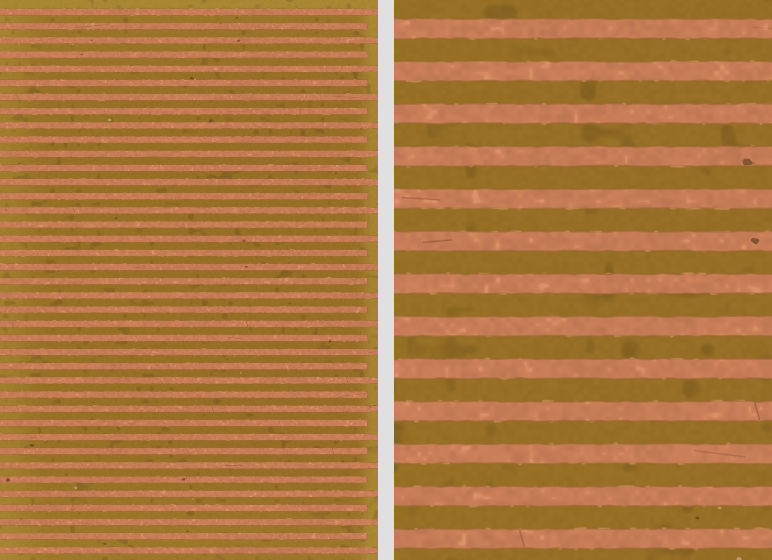
Left, the full canvas; right, a detail of the centre.
This pattern is drawn by a Shadertoy shader. Its source:

```glsl
// Etched copper fingers on an olive laminate board: 39 horizontal bars, where
// every other bar stops short of the right side. Bars are repeated box distances
// with ragged edges; grain, stains, scratches and specks come from hashed noise.

const float BAR_COUNT   = 39.0;
const float FIRST_BAR   = 0.0215;   // centre of the top bar, from the top
const float PITCH       = 0.0253;   // all lengths are in canvas heights
const float HALF_BAR    = 0.0057;
const float SHORT_END   = 0.972;    // end of short bars, share of the width
const float NECK        = 0.0005;   // thinning of long bars past the short ends
const float RAGGED      = 0.0007;
const float RIM         = 0.0011;
const int   SCRATCHES   = 34;
const int   SPECKS      = 40;

const vec3 COPPER       = vec3(0.78, 0.49, 0.34);
const vec3 COPPER_GLINT = vec3(0.89, 0.62, 0.45);
const vec3 BOARD        = vec3(0.59, 0.44, 0.145);
const vec3 BOARD_PALE   = vec3(0.66, 0.53, 0.20);
const vec3 BOARD_BROWN  = vec3(0.59, 0.425, 0.15);
const vec3 RIM_TONE     = vec3(0.60, 0.39, 0.18);
const vec3 DIRT         = vec3(0.36, 0.23, 0.11);
const vec3 DUST         = vec3(0.80, 0.73, 0.58);

float hash(vec2 p) {
    vec3 q = fract(p.xyx * vec3(0.1031, 0.1030, 0.0973));
    q += dot(q, q.yzx + 33.33);
    return fract((q.x + q.y) * q.z);
}

float noise(vec2 p) {
    vec2 i = floor(p), f = fract(p);
    f = f * f * (3.0 - 2.0 * f);
    return mix(mix(hash(i), hash(i + vec2(1, 0)), f.x),
               mix(hash(i + vec2(0, 1)), hash(i + vec2(1, 1)), f.x), f.y);
}

float fbm(vec2 p) {
    return 0.55 * noise(p) + 0.3 * noise(p * 2.1 + 17.0) + 0.15 * noise(p * 4.3 + 41.0);
}

float segment(vec2 p, vec2 a, vec2 b) {
    vec2 ap = p - a, ab = b - a;
    return length(ap - ab * clamp(dot(ap, ab) / dot(ab, ab), 0.0, 1.0));
}

float cover(float d, float px) { return clamp(0.5 - d / px, 0.0, 1.0); }

// Signed distance to the nearest bar; p runs down from the upper left corner.
float bars(vec2 p, float width) {
    float row = clamp(floor((p.y - FIRST_BAR) / PITCH + 0.5), 0.0, BAR_COUNT - 1.0);
    float y = p.y - FIRST_BAR - row * PITCH;
    float shortBar = mod(row, 2.0);
    float end = mix(width + 0.1, SHORT_END * width, shortBar);
    float neck = NECK * (1.0 - shortBar) * smoothstep(0.0, 0.006, p.x - SHORT_END * width);
    float rough = (noise(vec2(p.x * 190.0, row * 7.0 + sign(y) * 2.0)) - 0.5) * RAGGED;
    vec2 q = vec2(p.x - end, abs(y) - HALF_BAR + neck) + 0.001;
    return length(max(q, 0.0)) + min(max(q.x, q.y), 0.0) - 0.001 + rough;
}

vec3 boardColor(vec2 p, vec2 uv) {
    float brown = smoothstep(0.2, 0.8, uv.x) * fbm(p * 5.0 + 3.0) * 1.4;
    vec3 c = mix(BOARD, BOARD_BROWN, clamp(brown, 0.0, 1.0));
    float pale = smoothstep(0.13, 0.0, uv.x) * 0.6 + smoothstep(0.94, 0.99, uv.x) * 0.85
               + smoothstep(0.035, 0.0, uv.y) + smoothstep(0.2, 0.0, uv.y) * 0.25
               + smoothstep(0.8, 1.0, uv.y) * 0.35;
    c = mix(c, BOARD_PALE, min(pale, 1.0));
    float stain = smoothstep(0.70, 0.85, noise(p * 85.0) * 0.7 + noise(p * 31.0) * 0.3);
    c *= 1.0 - 0.11 * stain;
    return c + (noise(p * 330.0) - 0.5) * 0.022;
}

vec3 copperColor(vec2 p) {
    float grain = noise(p * 300.0) * 0.6 + noise(p * vec2(150.0, 210.0) + 9.0) * 0.4;
    vec3 c = COPPER * (1.0 + (grain - 0.5) * 0.13 + (fbm(p * 9.0) - 0.5) * 0.05);
    return mix(c, COPPER_GLINT, 0.55 * smoothstep(0.72, 0.92, grain));
}

void mainImage(out vec4 fragColor, in vec2 fragCoord) {
    float px = 1.0 / iResolution.y;
    float width = iResolution.x * px;
    vec2 p = vec2(fragCoord.x, iResolution.y - fragCoord.y) * px;
    vec2 uv = vec2(p.x / width, p.y);

    // Board, shaded bar rim and copper face
    float d = bars(p, width);
    float copper = cover(d, max(px, 0.0013));
    vec3 color = mix(boardColor(p, uv), copperColor(p), copper);
    float rim = smoothstep(RIM, 0.0, abs(d - 0.0003));
    color = mix(color, RIM_TONE, 0.45 * rim);
    float burr = rim * smoothstep(0.76, 0.92, noise(p * 210.0 + 60.0));
    color = mix(color, COPPER_GLINT, 0.5 * burr);

    // Scratches on the copper: mostly shallow, some upright cracks, some bright
    for (int i = 0; i < SCRATCHES; i++) {
        float k = float(i);
        float row = floor(hash(vec2(k, 1.0)) * BAR_COUNT);
        vec2 mid = vec2(hash(vec2(k, 2.0)) * width, FIRST_BAR + row * PITCH);
        float angle = hash(vec2(k, 3.0)) < 0.4 ? 1.3 : 0.25 * (hash(vec2(k, 4.0)) - 0.5);
        float reach = angle > 1.0 ? 0.005 : mix(0.006, 0.032, hash(vec2(k, 5.0)));
        vec2 arm = reach * vec2(cos(angle), sin(angle));
        float mark = cover(segment(p, mid - arm, mid + arm) - 0.0003, max(px, 0.001));
        vec3 tone = hash(vec2(k, 6.0)) < 0.3 ? COPPER_GLINT : DIRT;
        color = mix(color, tone, mark * copper * mix(0.2, 0.55, hash(vec2(k, 7.0))));
    }

    // Scattered dirt and dust specks with broken outlines
    for (int i = 0; i < SPECKS; i++) {
        float k = float(i) + 100.0;
        vec2 q = p - vec2(hash(vec2(k, 1.0)) * width, hash(vec2(k, 2.0)));
        float size = mix(0.0008, 0.0034, pow(hash(vec2(k, 3.0)), 4.0));
        float speck = cover(length(q * vec2(0.7, 1.0)) - size * (0.4 + noise(p * 420.0)), px);
        vec3 tone = hash(vec2(k, 4.0)) < 0.35 ? DUST : DIRT;
        color = mix(color, tone, speck * 0.65);
    }
    fragColor = vec4(color, 1.0);
}
```
